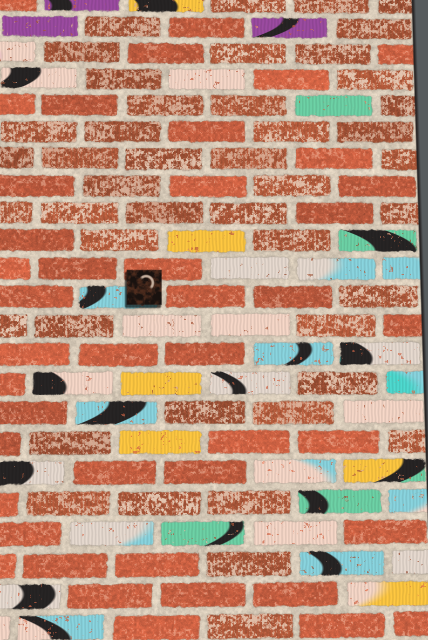
Give the GLSL for this texture, as a WebGL 2 fragment shader.

```glsl
#version 300 es
precision highp float;
// Sunlit brick wall in running bond, seen in slight perspective, with worn and
// spray-painted bricks, a small iron fixture and a metal post on the right.
// Courses come from an inverted quadratic; each brick is a hashed rounded box.
uniform vec2 u_resolution;
out vec4 fragColor;

// Layout, in canvas heights, y pointing down
const vec3 COURSE = vec3(0.0039, 0.0393, 0.000228);    // start, pitch, growth of pitch
const vec3 BRICK_PITCH = vec3(0.1302, 0.0065, 0.0104); // quadratic in y
const vec3 FIRST_JOINT = vec3(0.0632, -0.0130, -0.0286);
const float JOINT_WIDTH = 0.0135;
const float BRICK_HEIGHT = 0.755;                      // share of the course
const float CORNER = 0.0035;
const float RIB_PERIOD = 0.0054;
const vec2 FIXTURE = vec2(0.2253, 0.4490);
const float FIXTURE_HALF = 0.0272;
const float POST_EDGE = 0.6432;
const float POST_LEAN = 0.031;
const float PURPLE_ROWS = 5.0;
const float WORN_ROWS = 10.0;

const vec3 MORTAR = vec3(0.83, 0.78, 0.71);
const vec3 CLEAN_BRICK = vec3(0.80, 0.38, 0.26);
const vec3 WORN_BRICK = vec3(0.66, 0.34, 0.22);
const vec3 LIME = vec3(0.90, 0.80, 0.72);
const vec3 BLACK = vec3(0.15, 0.14, 0.14);
const vec3 PURPLE = vec3(0.60, 0.29, 0.62);
const vec3 IRON = vec3(0.10, 0.07, 0.06);
const vec3 RUST = vec3(0.36, 0.20, 0.13);
const vec3 STEEL = vec3(0.34, 0.36, 0.37);
const vec3 PAINTS[6] = vec3[6](
  vec3(0.98, 0.77, 0.25), vec3(0.30, 0.84, 0.80), vec3(0.95, 0.83, 0.77),
  vec3(0.89, 0.84, 0.80), vec3(0.42, 0.81, 0.64), vec3(0.53, 0.82, 0.86));

float hash(vec2 p) {
  vec3 q = fract(vec3(p.xyx) * 0.1031);
  q += dot(q, q.yzx + 33.33);
  return fract((q.x + q.y) * q.z);
}

float noise(vec2 p) {
  vec2 i = floor(p), f = fract(p);
  f = f * f * (3.0 - 2.0 * f);
  return mix(mix(hash(i), hash(i + vec2(1, 0)), f.x),
             mix(hash(i + vec2(0, 1)), hash(i + vec2(1, 1)), f.x), f.y);
}

float fbm(vec2 p) {
  return 0.55 * noise(p) + 0.3 * noise(p * 2.1 + 17.0) + 0.15 * noise(p * 4.3 + 41.0);
}

float box(vec2 p, vec2 halfSize, float radius) {
  vec2 d = abs(p) - halfSize + radius;
  return length(max(d, 0.0)) + min(max(d.x, d.y), 0.0) - radius;
}

float quadratic(vec3 k, float t) { return k.x + t * (k.y + t * k.z); }

// Red clay: smooth, or ribbed and flecked with lime
vec3 clay(vec2 p, vec2 id, float row, float ribs) {
  float wear = step(hash(id + 7.3), row < WORN_ROWS ? 0.68 : 0.30);
  float grain = fbm(p * 260.0);
  vec3 col = mix(CLEAN_BRICK, WORN_BRICK, wear * (0.65 + 0.35 * ribs));
  col *= 0.88 + 0.16 * hash(id + 3.1) + 0.35 * (grain - 0.45);
  float patches = fbm(p * vec2(60.0, 95.0) + id * 5.0);
  float flecks = smoothstep(0.52, 0.76, 0.6 * grain + 0.4 * patches + wear * (0.06 + 0.08 * ribs));
  return mix(col, LIME, flecks * mix(0.4, 0.95, wear * (0.4 + 0.6 * hash(id + 9.7))));
}

// Spray paint: one or two tones and sometimes a slanted black stroke
vec3 paint(vec2 q, vec2 id, float row, float ribs) {
  float pick = hash(id + 21.7);
  vec3 first = PAINTS[int(pick * 6.0)];
  vec3 second = PAINTS[int(hash(id + 35.2) * 6.0)];
  if (row < PURPLE_ROWS && hash(id + 44.0) < 0.4) first = PURPLE;
  float slope = mix(-0.5, 0.5, hash(id + 51.0));
  float across = q.x + slope * q.y + 0.6 * q.y * q.y - mix(-0.3, 0.35, hash(id + 62.0));
  float blended = step(0.55, hash(id + 71.0));
  vec3 col = mix(first, second, blended * smoothstep(-0.08, 0.16, across));
  float stroke = mix(0.07, 0.28, pow(hash(id + 83.0), 2.0));
  float black = 1.0 - smoothstep(-0.02, 0.02, abs(across) - stroke);
  col = mix(col, BLACK, black * step(0.42, hash(id + 95.0)));
  return col * (0.93 + 0.09 * ribs);
}

void main() {
  float px = 1.0 / u_resolution.y;
  vec2 p = vec2(gl_FragCoord.x, u_resolution.y - gl_FragCoord.y) * px;

  // Course and brick under this point
  float y = p.y - (p.x - 0.333) * (0.008 - 0.02 * p.y);
  float course = (sqrt(COURSE.y * COURSE.y + 4.0 * COURSE.z * (y - COURSE.x)) - COURSE.y)
               / (2.0 * COURSE.z);
  float row = floor(course + 0.5);
  float pitch = COURSE.y + 2.0 * COURSE.z * row;
  float width = quadratic(BRICK_PITCH, y);
  float along = (p.x - quadratic(FIRST_JOINT, y)) / width - 0.5 * mod(row, 2.0);
  vec2 id = vec2(floor(along), row) + 4.0;
  vec2 q = vec2(fract(along) - 0.5, course - row);

  // Brick outline with uneven size and crumbled edges
  vec2 local = q * vec2(width, pitch);
  local += (vec2(hash(id + 1.7), hash(id + 2.9)) - 0.5) * vec2(0.004, 0.002);
  vec2 size = vec2(width - JOINT_WIDTH, pitch * BRICK_HEIGHT) * 0.5;
  float edge = box(local, size, CORNER) + (fbm(p * 150.0) - 0.5) * 0.0045;

  // Mortar, then the brick face
  vec3 col = MORTAR * (0.83 + 0.22 * fbm(p * 230.0) + 0.16 * fbm(p * 45.0));
  col *= 1.0 - 0.2 * exp(-max(edge, 0.0) / 0.0011);
  float ribs = 0.5 + 0.5 * sin(6.2832 * p.x / RIB_PERIOD + 2.0 * noise(p * 90.0));
  float density = row < 5.0 ? 0.36 : (row < 9.0 ? 0.0 : 0.38);
  vec3 face = clay(p, id, row, ribs);
  float chips = smoothstep(0.70, 0.82, fbm(p * 170.0 + 9.0));
  if (hash(id + 13.0) < density) face = mix(paint(q, id, row, ribs), face, 0.7 * chips);
  col = mix(col, face, 1.0 - smoothstep(-px, px, edge));

  // Iron fixture with a bright open ring and a shadow below
  vec2 f = p - FIXTURE;
  float shade = box(f - vec2(-0.002, 0.004), vec2(FIXTURE_HALF), 0.002);
  col *= 1.0 - 0.65 * (1.0 - smoothstep(-0.001, 0.003, shade));
  vec3 iron = mix(IRON, RUST, smoothstep(0.4, 0.8, fbm(p * 110.0)) * 0.8);
  vec2 r = f - vec2(0.003, -0.007);
  float ring = 1.0 - smoothstep(-px, px, abs(length(r) - 0.0105) - 0.002);
  iron = mix(iron, LIME * 0.85, ring * smoothstep(-0.004, 0.004, r.x - r.y));
  col = mix(col, iron, 1.0 - smoothstep(-px, px, box(f, vec2(FIXTURE_HALF), 0.001)));

  // Metal post with a dark edge
  float post = p.x - POST_EDGE - POST_LEAN * p.y;
  vec3 steel = mix(BLACK, STEEL, smoothstep(0.001, 0.007, post));
  col = mix(col, steel, smoothstep(-px, px, post));

  fragColor = vec4(clamp(col, 0.0, 1.0), 1.0);
}
```
